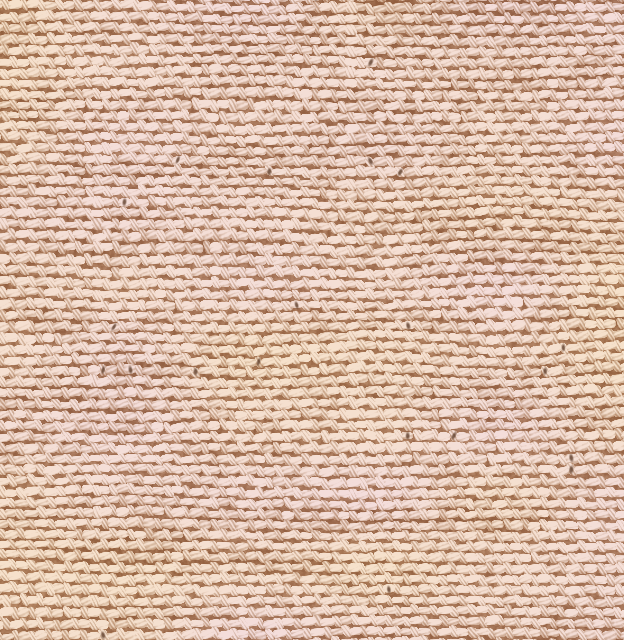
A Shadertoy shader for this texture:

```glsl
// Coarse plain-weave linen: flat weft floats alternating with twisted warp knots.
#define THREADS vec2(68.0, 58.0)      // warp ends across, weft picks down
#define WEFT_SIZE vec2(0.80, 0.40)    // half extents, in cells
#define WARP_SIZE vec2(0.50, 0.56)
#define SLUB_COLUMNS vec2(0.16, 0.57) // where thick warp yarns run
#define JITTER 0.20
#define FIBRE 0.17
#define SPECK_RATE 0.006
#define SHADOW vec3(0.57, 0.37, 0.25)
#define TAN vec3(0.72, 0.54, 0.42)
#define SAND vec3(0.82, 0.69, 0.60)
#define CREAM vec3(0.96, 0.875, 0.825)

float hash(vec2 p) {
    vec3 q = fract(vec3(p.xyx) * 0.1031);
    q += dot(q, q.yzx + 33.33);
    return fract((q.x + q.y) * q.z);
}

float noise(vec2 p) {
    vec2 i = floor(p), f = fract(p);
    f = f * f * (3.0 - 2.0 * f);
    return mix(mix(hash(i), hash(i + vec2(1, 0)), f.x),
               mix(hash(i + vec2(0, 1)), hash(i + vec2(1, 1)), f.x), f.y);
}

// Strength of the slubby warp yarns at a cell
float slub(vec2 cell) {
    vec2 d = (cell.x + 0.5) / THREADS.x - SLUB_COLUMNS;
    vec2 band = exp(-d * d * 9000.0);
    return (band.x + band.y) * smoothstep(0.3, 0.7, noise(cell * vec2(0.5, 0.35) + 40.0));
}

// Brightness of the piece of yarn on top in one cell, zero outside it
float yarn(vec2 p, vec2 cell, float soft) {
    float seed = hash(cell + 7.0);
    bool isWarp = mod(cell.x + cell.y, 2.0) > 0.5;
    vec2 shift = vec2(seed, hash(cell + 91.0)) - 0.5;
    vec2 d = p - cell - 0.5 - JITTER * shift;

    // Uneven spinning: each yarn swells and thins along its length
    float weftGirth = 0.82 + 0.36 * noise(vec2(cell.x * 0.3, cell.y * 3.7));
    float warpGirth = 0.80 + 0.40 * noise(vec2(cell.x * 3.1, cell.y * 0.3) + 60.0);
    float thick = slub(cell);
    vec2 size;
    float strand;
    if (isWarp) {
        d.x += (0.40 - 0.25 * thick) * d.y;
        size = WARP_SIZE * vec2(warpGirth + 0.5 * thick, 0.95 + 0.1 * seed);
        strand = d.x * 15.0 + d.y * 7.0;
    } else {
        d.y -= 0.10 * (seed - 0.3) * d.x;
        size = WEFT_SIZE * vec2(0.88 + 0.24 * seed, weftGirth);
        strand = d.y * 15.0 - d.x * 4.5;
    }

    // Rounded profile, lit from above, with twisted strands
    vec2 q = abs(d) / size;
    float body = 1.0 - dot(q * q, q);
    float cover = smoothstep(0.0, soft, body);
    float relief = sqrt(max(body, 0.0));
    float twist = sin(strand + seed * 6.28);
    float light = 0.42 + 0.44 * relief + 0.13 * d.y / size.y;
    light += FIBRE * twist * (isWarp ? 1.0 : 0.65);
    light += 0.24 * (hash(cell + 23.0) - 0.5) + (isWarp ? -0.06 : 0.08) + 0.08 * thick;
    return cover * light;
}

vec3 ramp(float t) {
    vec3 c = mix(SHADOW, TAN, smoothstep(0.0, 0.36, t));
    c = mix(c, SAND, smoothstep(0.32, 0.64, t));
    return mix(c, CREAM, smoothstep(0.58, 0.96, t));
}

void mainImage(out vec4 fragColor, in vec2 fragCoord) {
    vec2 uv = fragCoord / iResolution.xy;
    vec2 p = uv * THREADS;
    float soft = max(0.30, 2.5 * THREADS.x / iResolution.x);

    // Yarns wander slightly
    p += vec2(noise(uv * vec2(9.0, 5.0)), noise(uv * vec2(5.0, 9.0) + 20.0)) * 0.7 - 0.35;
    p += 0.16 * (vec2(noise(p * 0.9), noise(p * 0.9 + 50.0)) - 0.5);

    // The brightest overlapping piece lies on top
    vec2 home = floor(p);
    float shade = 0.08 + 0.16 * noise(p * 2.5);
    for (int y = -1; y <= 1; y++)
        for (int x = -1; x <= 1; x++)
            shade = max(shade, yarn(p, home + vec2(x, y), soft));

    // Fine fuzz, and broad streaks along the weft
    shade += 0.12 * (noise(p * vec2(5.0, 7.0)) - 0.5);
    shade += 0.14 * (noise(vec2(uv.x * 5.0, p.y * 0.45)) - 0.5);
    vec3 color = ramp(shade);

    // Warm and rosy patches
    float warmth = noise(uv * vec2(5.0, 9.0) + 11.0) - 0.5;
    color *= 1.0 + warmth * vec3(0.01, 0.02, -0.09);

    // Rare dark flecks of bark caught between yarns
    float fleck = step(1.0 - SPECK_RATE, hash(home + 131.0));
    vec2 f = fract(p) - 0.5;
    f.x += (hash(home + 3.0) - 0.5) * f.y;
    fleck *= 1.0 - smoothstep(0.10, 0.48, length(f * vec2(1.5, 1.0)));
    color = mix(color, SHADOW * 0.65, 0.8 * fleck);

    fragColor = vec4(color, 1.0);
}
```
